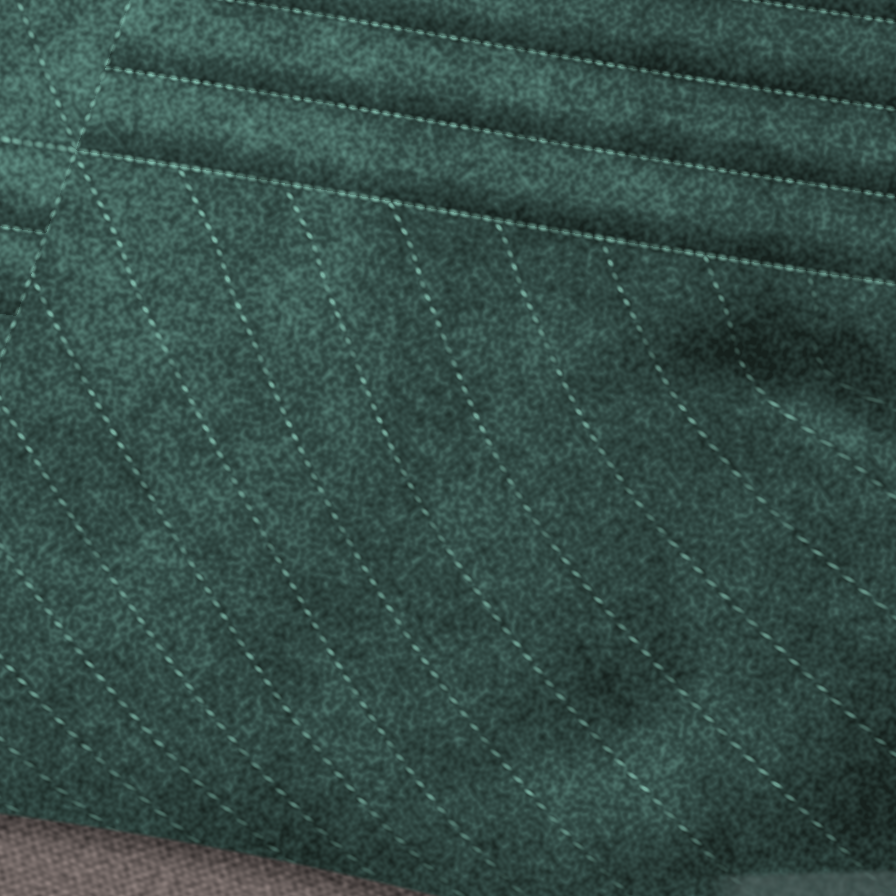
Write a Shadertoy shader that draws this texture.

```glsl
// Quilted teal velvet with dashed stitching, soft folds and a strip of woven cloth.

const float STRIP = 0.0975;   // distance between the straight seams
const vec3 DEEP  = vec3(0.085, 0.130, 0.115);
const vec3 MID   = vec3(0.205, 0.305, 0.285);
const vec3 LIGHT = vec3(0.390, 0.580, 0.535);
const vec3 THREAD = vec3(0.500, 0.720, 0.660);
const vec3 CLOTH = vec3(0.430, 0.390, 0.380);

vec2 hashGradient(vec2 cell) {
    vec3 h = fract(cell.xyx * vec3(0.1031, 0.1030, 0.0973));
    h += dot(h, h.yzx + 33.33);
    float angle = 6.2832 * fract((h.x + h.y) * h.z);
    return vec2(cos(angle), sin(angle));
}

float gradientNoise(vec2 p) {
    vec2 i = floor(p), f = fract(p);
    vec2 w = f * f * f * (f * (f * 6.0 - 15.0) + 10.0);
    vec2 e = vec2(1.0, 0.0);
    float a = dot(hashGradient(i), f);
    float b = dot(hashGradient(i + e), f - e);
    float c = dot(hashGradient(i + e.yx), f - e.yx);
    float d = dot(hashGradient(i + 1.0), f - 1.0);
    return mix(mix(a, b, w.x), mix(c, d, w.x), w.y);
}

// Soft rotated ellipse, 1 at its centre
float softSpot(vec2 p, vec2 centre, vec2 radius, float angle) {
    vec2 d = p - centre;
    float c = cos(angle), s = sin(angle);
    d = vec2(c * d.x + s * d.y, c * d.y - s * d.x) / radius;
    return exp(-dot(d, d));
}

// Rounded dashes along a line: d is the distance across it
float stitches(float d, float along, float spacing, float width, float pixel) {
    float dash = abs(fract(along / spacing) - 0.5) * spacing;
    float r = length(vec2(d, dash * 0.62));
    float wear = 0.8 + 0.7 * gradientNoise(vec2(along / spacing * 0.7, spacing * 900.0));
    return wear * smoothstep(width + pixel, width * 0.2, r);
}

float crease(float d, float width) {
    return exp(-d * d / (width * width));
}

// Continuous index of the bending stitch rows, whole numbers on each row
float rowIndex(vec2 p) {
    p.x += 0.07 * softSpot(p, vec2(0.95, 0.41), vec2(0.13, 0.06), 0.0);
    float t = (p.y - 0.26) / 0.71;
    float tp = max(t, 0.0);
    float start = 0.128 + 0.352 * t + 0.074 * pow(tp, 5.0);
    start -= 0.008 * smoothstep(0.0, 0.1, t) * (1.0 - smoothstep(0.2, 0.6, t));
    float x = p.x - start;
    if (x < 0.0) return x / (0.109 - 0.036 * tp * tp);
    float bend = sin(3.1416 * min(tp, 1.0));
    float gap = 0.108 - 0.025 * bend * bend;
    float spread = 0.0095 * smoothstep(0.0, 0.7, t);
    return 2.0 * x / (gap + sqrt(gap * gap + 4.0 * spread * x));
}

float rowDistance(vec2 p, float index) {
    const float STEP = 0.001;
    vec2 slope = vec2(rowIndex(p + vec2(STEP, 0.0)), rowIndex(p + vec2(0.0, STEP))) - index;
    return abs(index - round(index)) * STEP / max(length(slope), 0.0001);
}

// Broad light and shadow of the folds
float foldShade(vec2 p) {
    float s = 0.46 + 0.09 * (0.5 - p.x);
    s += 0.13 * softSpot(p, vec2(0.18, 0.10), vec2(0.30, 0.16), 0.16);
    s += 0.07 * softSpot(p, vec2(0.22, 0.33), vec2(0.30, 0.18), 0.3);
    s -= 0.29 * softSpot(p, vec2(0.81, 0.395), vec2(0.13, 0.045), -0.15);
    s -= 0.24 * softSpot(p, vec2(0.96, 0.425), vec2(0.10, 0.045), 0.45);
    s += 0.16 * softSpot(p, vec2(0.94, 0.485), vec2(0.13, 0.022), 0.38);
    s -= 0.14 * softSpot(p, vec2(0.70, 0.76), vec2(0.17, 0.06), -0.35);
    s += 0.11 * softSpot(p, vec2(0.68, 0.87), vec2(0.16, 0.05), -0.3);
    s -= 0.22 * softSpot(p, vec2(0.86, 0.94), vec2(0.14, 0.05), -0.3);
    s -= 0.20 * softSpot(p, vec2(0.99, 0.86), vec2(0.06, 0.14), 0.2);
    s -= 0.18 * softSpot(p, vec2(0.12, 0.90), vec2(0.34, 0.06), 0.17);
    s -= 0.12 * softSpot(p, vec2(0.42, 0.97), vec2(0.20, 0.06), 0.2);
    return s;
}

float velvetPile(vec2 p) {
    vec2 q = vec2(0.8 * p.x - 0.6 * p.y, 0.6 * p.x + 0.8 * p.y);
    return 0.28 * gradientNoise(q * 165.0) + 0.22 * gradientNoise(p.yx * 95.0 + 7.0)
         + 0.13 * gradientNoise(q * 42.0 + 19.0) + 0.12 * gradientNoise(p * 17.0 + 3.0)
         + 0.14 * gradientNoise(q * 6.0 + 31.0);
}

vec3 wovenCloth(vec2 p, float depth) {
    vec2 q = vec2(p.x + 0.6 * p.y, p.y - 0.5 * p.x);
    float weave = sin(q.x * 480.0) * sin(q.y * 480.0);
    float grain = gradientNoise(q * vec2(60.0, 160.0)) + gradientNoise(q * 110.0);
    return CLOTH * (0.66 + 0.36 * smoothstep(0.0, 0.04, depth) + 0.09 * weave + 0.22 * grain);
}

void mainImage(out vec4 fragColor, in vec2 fragCoord) {
    vec2 p = fragCoord / iResolution.xy;
    p.y = 1.0 - p.y;              // measured downward from the top
    float pixel = 1.0 / iResolution.y;

    // Seam coordinates and the two diagonals that cross on the main seam
    float seam = (p.y - 0.155 - 0.162 * p.x + 0.002 * sin(p.x * 6.2832)) / STRIP;
    float fromCross = p.y - 0.167;
    float fallSide = (p.x - 0.085 + 0.36 * fromCross) * 0.94;
    float riseSide = (p.x - 0.085 - 0.39 * fromCross) * 0.93;
    bool above = seam < 0.0;
    bool striped = above == (fallSide > 0.0);

    float shade = foldShade(p);
    float mainLine = abs(seam) * STRIP * 0.987;
    float thread = stitches(mainLine, p.x, 0.0125, 0.0042, pixel);
    float groove = crease(mainLine, 0.006);

    if (striped) {                // padded straight strips
        float d = abs(seam - min(round(seam), 1.0)) * STRIP * 0.987;
        thread = max(thread, stitches(d, p.x, 0.0125, 0.0034, pixel));
        groove = max(groove, crease(d, 0.006));
        float across = fract(seam);
        shade += 0.10 * smoothstep(0.0, 0.25, across) - 0.32 * smoothstep(0.48, 0.95, across);
    } else if (!above) {          // bending stitch rows
        float index = rowIndex(p);
        float d = rowDistance(p, index);
        float along = p.y * 1.17 + 0.0053 * round(index);
        float strength = 1.0 - 0.6 * smoothstep(5.5, 7.0, index);
        strength *= 1.0 - 0.6 * smoothstep(0.78, 0.95, p.y - 0.1 * p.x);
        thread = max(thread, strength * stitches(d, along, 0.0172, 0.0032, pixel));
        groove = max(groove, 0.35 * crease(d, 0.006));
    }
    float diagonal = above ? min(abs(riseSide), abs(fallSide)) : abs(fallSide);
    thread = max(thread, 0.85 * stitches(diagonal, p.y * 1.07, 0.0165, 0.0032, pixel));
    groove = max(groove, 0.4 * crease(diagonal, 0.006));

    // Velvet tone, then thread on top
    float tone = clamp(shade - 0.13 * groove + velvetPile(p), 0.0, 1.0);
    vec3 color = mix(mix(DEEP, MID, min(tone * 2.0, 1.0)), LIGHT, max(tone * 2.0 - 1.0, 0.0));
    color = mix(color, THREAD * clamp(0.62 + 0.75 * shade, 0.5, 1.1), 0.9 * min(thread, 1.0));

    // Pale rim at lower right and cloth at lower left
    float rim = smoothstep(0.970, 0.980, p.y + 0.03 * (p.x - 0.9)) * smoothstep(0.78, 0.84, p.x);
    color = mix(color, vec3(0.29, 0.36, 0.35) + 0.08 * gradientNoise(p * 90.0), 0.75 * rim);
    float depth = p.y - (0.908 + 0.13 * p.x + 0.12 * p.x * p.x);
    color = mix(color, wovenCloth(p, depth), smoothstep(-0.002 - pixel, 0.002 + pixel, depth));
    fragColor = vec4(color, 1.0);
}
```
